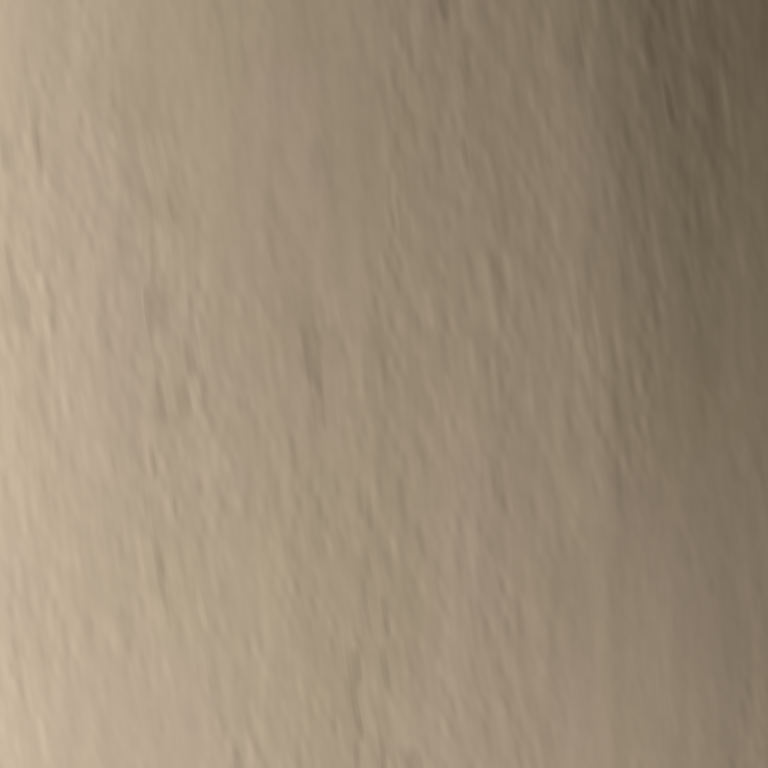
Give the GLSL for this texture, as a three.js fragment shader.

```glsl
// Pale weathered wood with soft vertical grain, lit from the lower left.
#define DARK_WOOD vec3(0.45, 0.402, 0.332)
#define LIGHT_WOOD vec3(0.73, 0.662, 0.572)
#define GRAIN_SLANT 0.03
#define FLECK_SLANT 0.12
#define WAVER 0.010
#define BAND_DEPTH 0.050
#define FIBRE_DEPTH 0.040
#define RELIEF_DEPTH 0.075
#define CREASE_DEPTH 0.050
#define GLINT_DEPTH 0.030
#define MOTTLE_DEPTH 0.018
#define TINT_DEPTH 0.010

varying vec2 vUv;

float hash(vec2 p) {
  return fract(sin(dot(p, vec2(127.1, 311.7))) * 43758.5453);
}

// Smooth value noise from 0 to 1.
float noise(vec2 p) {
  vec2 cell = floor(p);
  vec2 f = fract(p);
  f = f * f * f * (f * (f * 6.0 - 15.0) + 10.0);
  float low = mix(hash(cell), hash(cell + vec2(1.0, 0.0)), f.x);
  float high = mix(hash(cell + vec2(0.0, 1.0)), hash(cell + vec2(1.0, 1.0)), f.x);
  return mix(low, high, f.y);
}

// Layered noise; each octave is shifted so the lattices do not line up.
float fbm(vec2 p) {
  float sum = 0.0;
  float weight = 0.5;
  for (int i = 0; i < 4; i++) {
    sum += weight * noise(p);
    p = p * 1.93 + vec2(17.3, 9.1);
    weight *= 0.5;
  }
  return sum / 0.9375;
}

// Height of the fibrous surface, stretched along the grain.
float surfaceHeight(vec2 p) {
  return 0.6 * noise(p * vec2(60.0, 17.0)) + 0.4 * noise(p * vec2(112.0, 38.0) + 40.0);
}

// Short strokes along the grain, gathered in narrow columns.
float strokes(vec2 p, float seed) {
  float column = smoothstep(0.5, 0.8, noise(p * vec2(19.0, 3.5) + seed));
  return column * smoothstep(0.62, 0.95, noise(p * vec2(88.0, 15.0) + 2.0 * seed));
}

// Broad fall of light: bright left edge, darker right side and upper right.
float lighting(vec2 uv) {
  float d = uv.x - 0.5;
  float level = 0.615 - 0.22 * d - 0.40 * d * d * d;
  level -= (uv.y - 0.5) * mix(0.05, 0.12, smoothstep(0.0, 0.8, uv.x));
  float shoulder = smoothstep(0.72, 0.84, uv.x) * (1.0 - 0.5 * smoothstep(0.88, 1.0, uv.x));
  return level - 0.03 * shoulder * smoothstep(0.1, 0.7, uv.y);
}

void main() {
  // Gently wavering grain; the small flecks lean further than the bands
  vec2 grain = vUv;
  grain.x += WAVER * (noise(vUv * vec2(9.0, 7.0)) - 0.5) + GRAIN_SLANT * vUv.y;
  vec2 lean = grain + vec2(FLECK_SLANT * vUv.y, 0.0);

  // Wide bands and finer fibres
  float bands = fbm(grain * vec2(14.0, 1.2) + 3.0) - 0.5;
  float fibres = fbm(grain * vec2(42.0, 5.0) + 21.0) - 0.5;

  // Side-lit relief, stronger in scattered rough patches
  float rough = mix(0.4, 1.0, smoothstep(0.3, 0.65, noise(vUv * vec2(9.0, 4.0) + 5.0)));
  vec2 side = vec2(0.003, 0.002);
  float relief = surfaceHeight(lean + side) - surfaceHeight(lean - side);

  // Dark creases and pale glints
  float crease = strokes(lean, 31.0);
  float glint = strokes(lean, 67.0);

  // Faint fine mottling
  float mottle = fbm(lean * vec2(100.0, 55.0)) - 0.5;

  float level = lighting(vUv);
  level += BAND_DEPTH * bands + FIBRE_DEPTH * fibres + MOTTLE_DEPTH * mottle;
  level += rough * (RELIEF_DEPTH * relief - CREASE_DEPTH * crease + GLINT_DEPTH * glint);

  // Wood colour with slow shifts between rosy and olive
  vec3 color = mix(DARK_WOOD, LIGHT_WOOD, (level - DARK_WOOD.r) / (LIGHT_WOOD.r - DARK_WOOD.r));
  float tint = fbm(vUv * vec2(8.0, 4.0) + 55.0) - 0.5;
  color += TINT_DEPTH * tint * vec3(0.6, -0.2, 1.8);

  gl_FragColor = vec4(clamp(color, 0.0, 1.0), 1.0);
}
```
